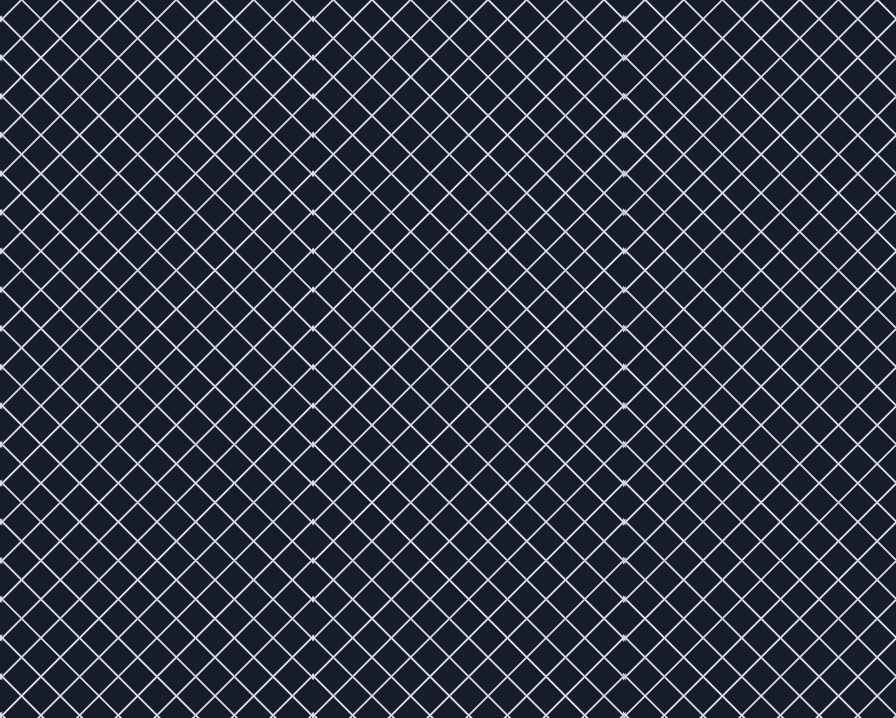
This pattern is drawn by a WebGL 1 fragment shader. Its source:

```glsl
precision highp float;

uniform vec2 u_resolution;

const float CELLS_DOWN = 18.56;    // lattice cells over the canvas height
const float CELLS_PER_PANEL = 8.0; // lattice cells across one panel
const float SEAM_GAP = 0.058;      // extra panel width, in cells
const float ROW_PHASE = 0.07;      // height of the lowest crossing, in cells
const float LINE_WIDTH = 0.0475;   // in cells

const vec3 GROUND = vec3(0.085, 0.11, 0.16);
const vec3 LINE = vec3(0.86, 0.86, 0.92);

// Distance to the nearest whole number
float toInteger(float v) {
  return abs(fract(v + 0.5) - 0.5);
}

// Coverage of a smoothed line at a given distance from its centre
float stroke(float dist, float width, float pixel) {
  return clamp(0.5 + (0.5 * width - dist) / pixel, 0.0, 1.0);
}

// Two families of diagonals that cross at whole and half cells
float lattice(vec2 p, float width, float pixel) {
  float rising = toInteger(p.x - p.y) * 0.70711;
  float falling = toInteger(p.x + p.y) * 0.70711;
  return max(stroke(rising, width, pixel), stroke(falling, width, pixel));
}

// Lattice panels side by side, each overlapping the start of the next
float panels(vec2 p, float cells, float gap, float width, float pixel) {
  vec2 local = vec2(mod(p.x, cells + gap), p.y);
  float own = lattice(local - vec2(gap, 0.0), width, pixel);
  float previous = lattice(local, width, pixel);
  float overlap = clamp((gap - local.x) / pixel + 0.5, 0.0, 1.0);
  return max(own, previous * overlap);
}

void main() {
  float pixel = CELLS_DOWN / u_resolution.y;
  vec2 p = gl_FragCoord.xy * pixel - vec2(0.0, ROW_PHASE);
  float ink = panels(p, CELLS_PER_PANEL, SEAM_GAP, LINE_WIDTH, pixel);
  gl_FragColor = vec4(mix(GROUND, LINE, ink), 1.0);
}
```
